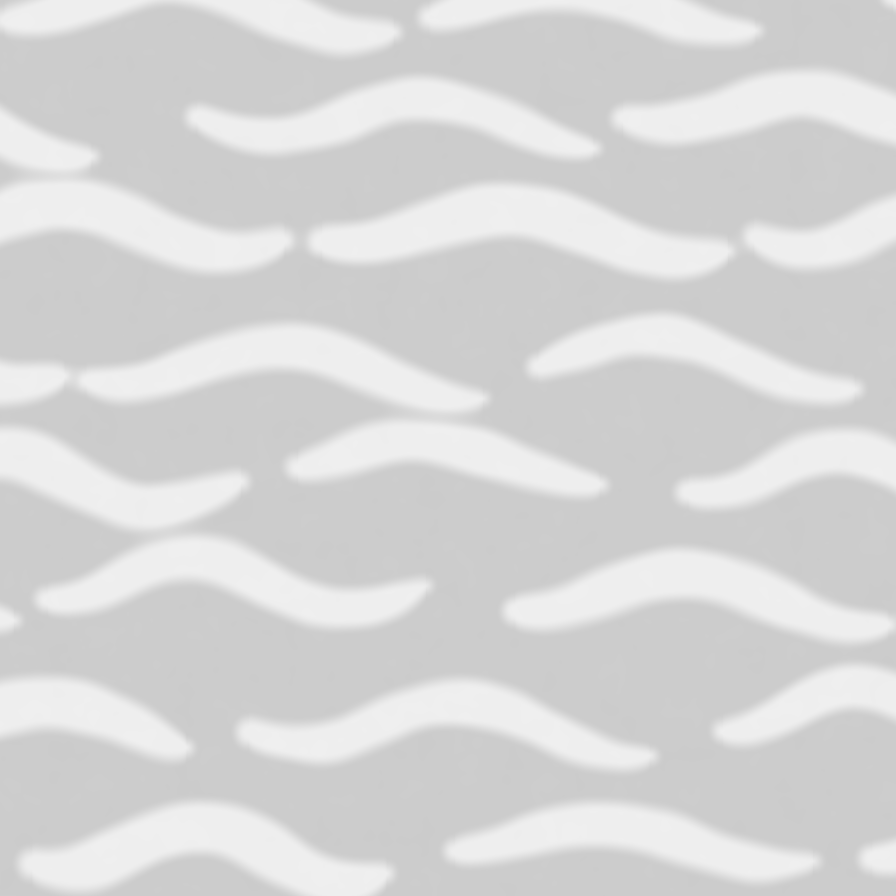
Reproduce this pattern procedurally as a Shadertoy shader.

```glsl
// Pale wavy brush strokes scattered in staggered rows over a light grey ground.
// Each stroke is a tapered capsule bent along a cosine; neighbouring strokes
// are merged with a smooth minimum, and gradient noise roughens their outlines.

const float TAU = 6.2831853;

// Four random values in 0..1 for a grid cell
vec4 hash4(vec2 cell) {
    vec4 p = fract(cell.xyxy * vec4(0.1031, 0.1030, 0.0973, 0.1099));
    p += dot(p, p.wzxy + 33.33);
    return fract((p.xxyz + p.yzzw) * p.zywx);
}

// Gradient noise, roughly -0.7..0.7
float gradientNoise(vec2 p) {
    vec2 cell = floor(p), f = p - cell;
    vec2 u = f * f * f * (f * (f * 6.0 - 15.0) + 10.0);
    float corner[4];
    for (int k = 0; k < 4; k++) {
        vec2 o = vec2(k & 1, k >> 1);
        float angle = TAU * hash4(cell + o + 50.0).x;
        corner[k] = dot(vec2(cos(angle), sin(angle)), f - o);
    }
    return mix(mix(corner[0], corner[1], u.x), mix(corner[2], corner[3], u.x), u.y);
}

float smoothMin(float a, float b, float k) {
    float h = max(k - abs(a - b), 0.0) / k;
    return min(a, b) - h * h * k * 0.25;
}

// Signed distance to one wavy stroke centred on the origin
float strokeDistance(vec2 p, vec4 shape, vec4 bend) {
    float halfLength = mix(0.165, 0.235, shape.z);
    float x = clamp(p.x, -halfLength, halfLength);
    float t = x / halfLength;

    // Centre line: a crest near the middle, drooping slightly to the right
    float frequency = TAU / mix(0.31, 0.40, bend.x);
    float amplitude = mix(0.019, 0.028, bend.y);
    float phase = (x - mix(-0.05, 0.04, bend.z)) * frequency;
    float centre = amplitude * cos(phase) - 0.04 * x;
    float slope = amplitude * frequency * sin(phase) + 0.04;

    // Thick body with narrow tips, the right one a little thinner
    float body = sqrt(max(1.0 - t * t, 0.0));
    float radius = mix(0.023, 0.030, bend.w) * mix(0.36 - 0.1 * t, 1.0, body);
    float across = (p.y - centre) * inversesqrt(1.0 + slope * slope);
    return length(vec2(p.x - x, across)) - radius;
}

// Merged distance to all strokes near a point
float strokesDistance(vec2 p) {
    vec2 pitch = vec2(0.48, 0.134);
    float d = 1.0;
    float baseRow = floor(p.y / pitch.y);
    for (float j = -1.0; j <= 1.0; j++) {
        float row = baseRow + j;
        float shift = 0.43 * row + 0.25 * hash4(vec2(row + 20.0, 7.0)).x;
        float baseColumn = floor(p.x / pitch.x + shift);
        for (float i = -1.0; i <= 1.0; i++) {
            float column = baseColumn + i;
            vec2 id = vec2(column, row) + 30.0;
            vec4 shape = hash4(id);
            vec2 centre = vec2(column + 0.5 - shift, row + 0.5) * pitch;
            centre += (shape.xy - 0.5) * vec2(0.06, 0.036);
            d = smoothMin(d, strokeDistance(p - centre, shape, hash4(id + 61.0)), 0.014);
        }
    }
    return d;
}

void mainImage(out vec4 fragColor, in vec2 fragCoord) {
    vec2 uv = fragCoord / iResolution.y;

    // Hand-drawn wobble of the outline
    float d = strokesDistance(uv + vec2(0.0, 0.006 * gradientNoise(uv * 7.0)));
    d += 0.005 * gradientNoise(uv * 14.0 + 9.0);

    // Soft edges
    float soft = max(0.0095, 1.0 / iResolution.y);
    float paint = 1.0 - smoothstep(-soft, soft, d);

    // Flat greys with a faint mottling
    float grey = mix(0.80, 0.934, paint);
    grey += 0.005 * gradientNoise(uv * 22.0) + 0.003 * gradientNoise(uv * 60.0);
    fragColor = vec4(vec3(grey), 1.0);
}
```
